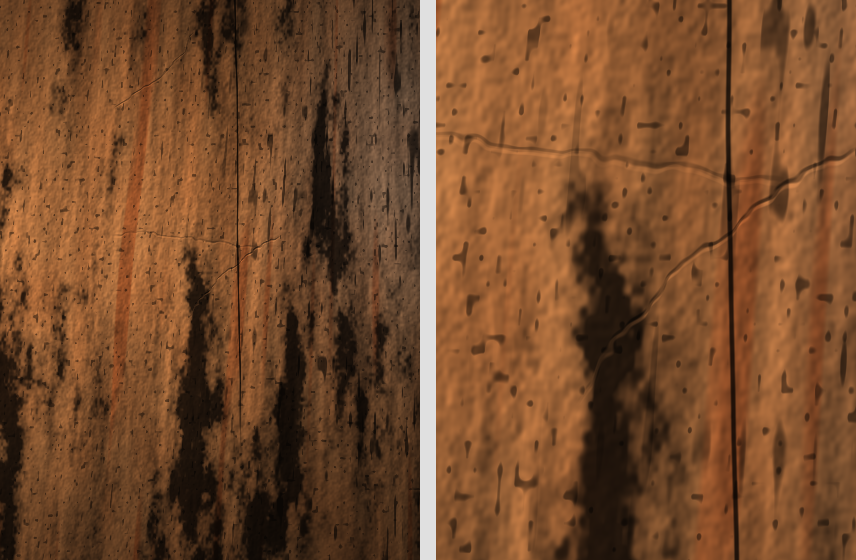
Left, the full canvas; right, a detail of the centre.
Write a WebGL 1 fragment shader that draws this texture.

```glsl
precision highp float;
// Draws an old, stained wooden board with leaning grain, cracks and warm side light.
uniform vec2 u_resolution;

float hash(vec2 p) {
  vec3 q = fract(vec3(p.xyx) * 0.1031);
  q += dot(q, q.yzx + 33.33);
  return fract((q.x + q.y) * q.z);
}

float noise(vec2 p) {
  vec2 i = floor(p), f = fract(p);
  f = f * f * (3.0 - 2.0 * f);
  return mix(mix(hash(i), hash(i + vec2(1.0, 0.0)), f.x),
             mix(hash(i + vec2(0.0, 1.0)), hash(i + 1.0), f.x), f.y);
}

// Rough surface height: fibres plus worn grit
float relief(vec2 g) {
  return 0.4 * noise(g * vec2(95.0, 11.0)) + 0.35 * noise(g * vec2(120.0, 75.0))
       + 0.25 * noise(g * vec2(230.0, 170.0) + 7.0);
}

// Soft elongated area where dirt gathers
float patchAt(vec2 g, vec2 centre, vec2 radius) {
  vec2 q = (g - centre) / radius;
  return exp(-dot(q, q));
}

// Thin bowed crack between two points
float fissure(vec2 p, vec2 a, vec2 b, float bow) {
  vec2 along = b - a;
  float len = length(along);
  vec2 dir = along / len;
  float t = dot(p - a, dir) / len;
  float off = dot(p - a, vec2(-dir.y, dir.x)) - bow * 4.0 * t * (1.0 - t);
  off += 0.016 * (noise(p * 28.0) - 0.5) + 0.006 * (noise(p * 90.0) - 0.5);
  float ends = smoothstep(0.0, 0.1, t) * smoothstep(1.0, 0.9, t);
  return ends * smoothstep(0.0028, 0.0006, abs(off)) * (0.4 + 0.6 * noise(p * 45.0));
}

float fissures(vec2 p) {
  return fissure(p, vec2(0.68, 0.775), vec2(0.44, 0.565), -0.03)
       + 0.5 * fissure(p, vec2(0.26, 0.775), vec2(0.62, 0.745), 0.01)
       + fissure(p, vec2(0.47, 1.26), vec2(0.27, 1.07), 0.015);
}

void main() {
  vec2 p = gl_FragCoord.xy / u_resolution.x;

  // Grain space leans on the left and stands upright on the right
  float lean = 0.075 * (1.0 - smoothstep(0.55, 0.95, p.x));
  vec2 g = p - vec2(lean * (p.y - 0.67), 0.0);
  g.x += 0.012 * (noise(p * vec2(6.0, 3.0)) - 0.5);

  // Light pool on the left, cool sheen on the right
  vec2 d = (p - vec2(0.22, 0.72)) * vec2(1.25, 1.5);
  float sheen = smoothstep(0.5, 1.0, p.x) * exp(-pow((p.y - 0.95) * 2.1, 2.0));
  float light = 0.22 + 0.47 * exp(-dot(d, d)) + 0.07 * sheen;

  // Wood tone from streaks and lit relief
  float height = relief(g);
  float slope = height - relief(g + vec2(-0.003, 0.003));
  float streak = noise(g * vec2(62.0, 2.6));
  float broad = noise(g * vec2(21.0, 0.9) + 3.0);
  float tone = 0.93 + 0.28 * (streak - 0.5) + 0.26 * (broad - 0.5)
             + 0.35 * (height - 0.5) + 0.42 * slope;
  tone *= 1.0 - 0.45 * smoothstep(0.8, 0.95, noise(g * vec2(150.0, 95.0) + 40.0));

  // Ragged dark stains, gathered in columns
  float dirt = 0.43 * noise(g * vec2(17.0, 2.3) + 11.0)
             + 0.30 * noise(g * vec2(44.0, 11.0) + 5.0)
             + 0.15 * noise(g * vec2(80.0, 40.0)) + 0.12 * noise(g * vec2(180.0, 120.0));
  float gather = 0.8 * patchAt(g, vec2(0.06, 0.35), vec2(0.035, 0.45))
               + patchAt(g, vec2(0.285, 0.25), vec2(0.045, 0.3))
               + 1.2 * patchAt(g, vec2(0.488, 0.42), vec2(0.035, 0.42))
               + 1.1 * patchAt(g, vec2(0.59, 0.08), vec2(0.16, 0.26))
               + patchAt(g, vec2(0.715, 0.32), vec2(0.03, 0.26))
               + 0.9 * patchAt(g, vec2(0.755, 1.02), vec2(0.03, 0.35))
               + 0.8 * patchAt(g, vec2(0.575, 1.08), vec2(0.035, 0.2))
               + 0.7 * patchAt(g, vec2(0.11, 1.22), vec2(0.035, 0.22));
  dirt += 0.2 * min(gather, 1.3) - 0.045;
  tone *= 1.0 - 0.3 * smoothstep(0.44, 0.66, dirt);
  tone *= 1.0 - 0.68 * smoothstep(0.59, 0.73, dirt);

  // Short upright nicks, mostly on the right
  float nicks = smoothstep(0.8, 0.92, noise(g * vec2(105.0, 15.0) + 20.0));
  tone *= 1.0 - 0.6 * nicks * smoothstep(0.25, 0.8, p.x);

  // Bowed cracks with a lit lip, then the long split
  tone *= 1.0 - 0.6 * min(fissures(p), 1.0);
  tone += 0.3 * fissures(p + vec2(0.002, 0.004));
  float splitX = 0.575 - 0.011 * p.y + 0.004 * (noise(vec2(p.y * 9.0, 2.0)) - 0.5);
  float split = smoothstep(0.0028, 0.0008, abs(p.x - splitX)) * smoothstep(0.2, 0.45, p.y);
  tone *= 1.0 - 0.75 * split;

  // Warm pigment, red fibres and grey sheen
  vec3 tint = mix(vec3(1.0, 0.62, 0.34), vec3(1.0, 0.75, 0.56), sheen);
  float red = smoothstep(0.74, 0.92, noise(g * vec2(48.0, 1.6) + 60.0));
  tint *= mix(vec3(1.0), vec3(0.92, 0.78, 0.7), red);
  tint *= 1.0 + vec3(-0.03, 0.03, 0.08) * (noise(g * vec2(30.0, 8.0)) - 0.3);
  gl_FragColor = vec4(max(light * tone, 0.045) * tint, 1.0);
}
```
